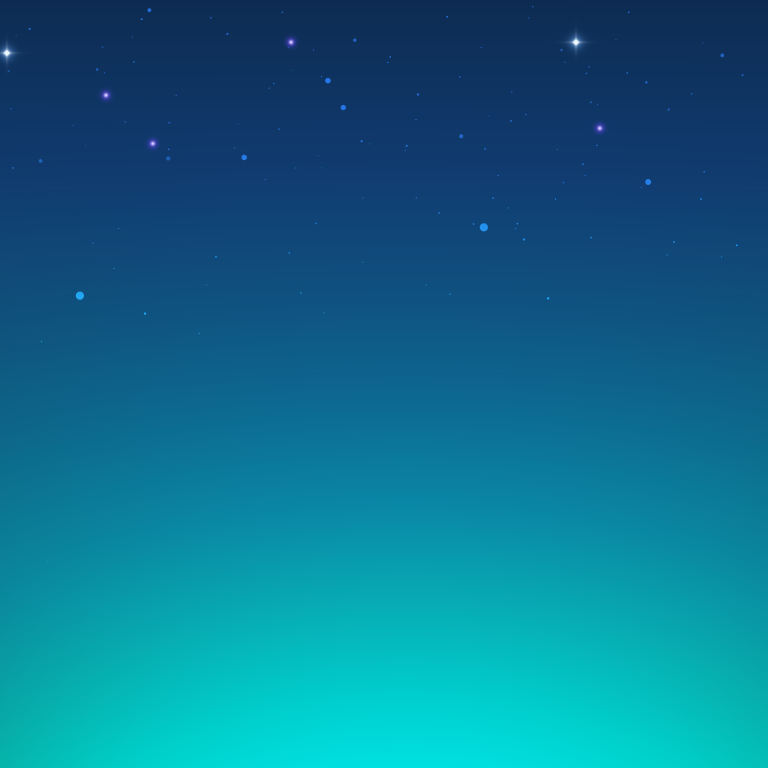
A WebGL 2 fragment shader for this background:

```glsl
#version 300 es
precision highp float;

uniform vec2 u_resolution;
out vec4 outColor;

// Sky gradient, from the bottom up
const int STOPS = 8;
const float STOP_HEIGHT[STOPS] = float[](0.0, 0.09, 0.20, 0.34, 0.48, 0.61, 0.77, 1.0);
const vec3 STOP_COLOR[STOPS] = vec3[](
    vec3(0.00, 0.88, 0.88), vec3(0.00, 0.81, 0.81), vec3(0.025, 0.69, 0.72),
    vec3(0.04, 0.53, 0.65), vec3(0.05, 0.41, 0.57), vec3(0.06, 0.32, 0.505),
    vec3(0.065, 0.235, 0.445), vec3(0.05, 0.17, 0.32));
const float GLOW_CENTER_X = 0.53;
const float GLOW_BOW = 0.66;
const float EDGE_GREEN = 0.28;

// Star colours
const vec3 DOT_HIGH = vec3(0.15, 0.46, 0.90);
const vec3 DOT_LOW = vec3(0.13, 0.68, 0.96);
const vec3 VIOLET = vec3(0.32, 0.25, 0.86);
const vec3 LAVENDER = vec3(0.88, 0.83, 1.0);
const vec3 HALO_BLUE = vec3(0.35, 0.58, 0.88);
const vec3 SPARK_WHITE = vec3(0.92, 0.97, 1.0);

// Landmark stars; discs hold their radius in z
const vec2 SPARKLES[2] = vec2[](vec2(0.009, 0.931), vec2(0.750, 0.945));
const vec2 GLOWS[4] = vec2[](
    vec2(0.379, 0.945), vec2(0.138, 0.876), vec2(0.199, 0.813), vec2(0.781, 0.833));
const vec3 DISCS[6] = vec3[](
    vec3(0.630, 0.704, 0.0053), vec3(0.104, 0.615, 0.0053), vec3(0.844, 0.763, 0.0038),
    vec3(0.427, 0.895, 0.0036), vec3(0.447, 0.860, 0.0034), vec3(0.318, 0.795, 0.0035));

// Scattered dots: cells across, share of cells filled, largest radius
const int LAYERS = 3;
const vec3 DOT_LAYER[LAYERS] = vec3[](
    vec3(12.0, 0.24, 0.0028), vec3(20.0, 0.28, 0.0016), vec3(28.0, 0.24, 0.0010));
const float DOT_FADE_LOW = 0.46;
const float DOT_FADE_HIGH = 0.80;

vec3 hash3(vec2 cell) {
    vec3 h = fract(cell.xyx * vec3(0.1031, 0.1030, 0.0973));
    h += dot(h, h.yxz + 33.33);
    return fract((h.xxy + h.yzz) * h.zyx);
}

vec3 skyColor(vec2 p) {
    float side = p.x - GLOW_CENTER_X;
    float low = clamp(1.0 - p.y, 0.0, 1.0);
    float height = p.y + GLOW_BOW * side * side * low * low;
    vec3 color = STOP_COLOR[0];
    for (int i = 1; i < STOPS; i++) {
        float t = (height - STOP_HEIGHT[i - 1]) / (STOP_HEIGHT[i] - STOP_HEIGHT[i - 1]);
        color = mix(color, STOP_COLOR[i], clamp(t, 0.0, 1.0));
    }
    color.b *= 1.0 - EDGE_GREEN * side * side * low;
    return color;
}

float disc(vec2 q, float radius, float pixel) {
    return clamp(0.5 + (radius - length(q)) / pixel, 0.0, 1.0);
}

// One dot at most per cell, thinning out towards the horizon
float scatteredDots(vec2 p, vec3 layer, float seed, float pixel) {
    vec2 cell = floor(p * layer.x);
    vec3 place = hash3(cell + seed);
    vec3 look = hash3(cell + seed + 71.7);
    vec2 center = (cell + mix(vec2(0.12), vec2(0.88), place.xy)) / layer.x;
    float density = layer.y * smoothstep(DOT_FADE_LOW, DOT_FADE_HIGH, center.y);
    float radius = layer.z * mix(0.5, 1.0, look.x);
    return step(place.z, density) * mix(0.5, 1.0, look.y) * disc(p - center, radius, pixel);
}

// Four tapering rays around a bright core
float sparkle(vec2 q) {
    vec2 a = abs(q);
    float rays = exp(-a.x * 160.0 - a.y * 800.0) + exp(-a.y * 160.0 - a.x * 800.0);
    return min(rays + exp(-dot(q, q) * 90000.0), 1.0);
}

void main() {
    float pixel = 1.0 / u_resolution.y;
    vec2 p = (gl_FragCoord.xy - 0.5 * u_resolution) * pixel + 0.5;
    vec3 color = skyColor(p);

    // Small and large blue dots
    vec3 dotColor = mix(DOT_LOW, DOT_HIGH, smoothstep(0.55, 0.85, p.y));
    float dots = 0.0;
    for (int i = 0; i < LAYERS; i++) {
        dots = max(dots, scatteredDots(p, DOT_LAYER[i], float(i) * 37.0 + 5.0, pixel));
    }
    for (int i = 0; i < DISCS.length(); i++) {
        dots = max(dots, disc(p - DISCS[i].xy, DISCS[i].z, pixel));
    }
    color = mix(color, dotColor, dots);

    // Violet stars with a pale heart
    for (int i = 0; i < GLOWS.length(); i++) {
        vec2 q = p - GLOWS[i];
        color = mix(color, VIOLET, 0.9 * exp(-dot(q, q) * 28000.0));
        color = mix(color, LAVENDER, exp(-dot(q, q) * 150000.0));
    }

    // White sparkles in a soft halo
    for (int i = 0; i < SPARKLES.length(); i++) {
        vec2 q = p - SPARKLES[i];
        color = mix(color, HALO_BLUE, 0.55 * exp(-dot(q, q) * 11000.0));
        color = mix(color, SPARK_WHITE, sparkle(q));
    }
    outColor = vec4(color, 1.0);
}
```
